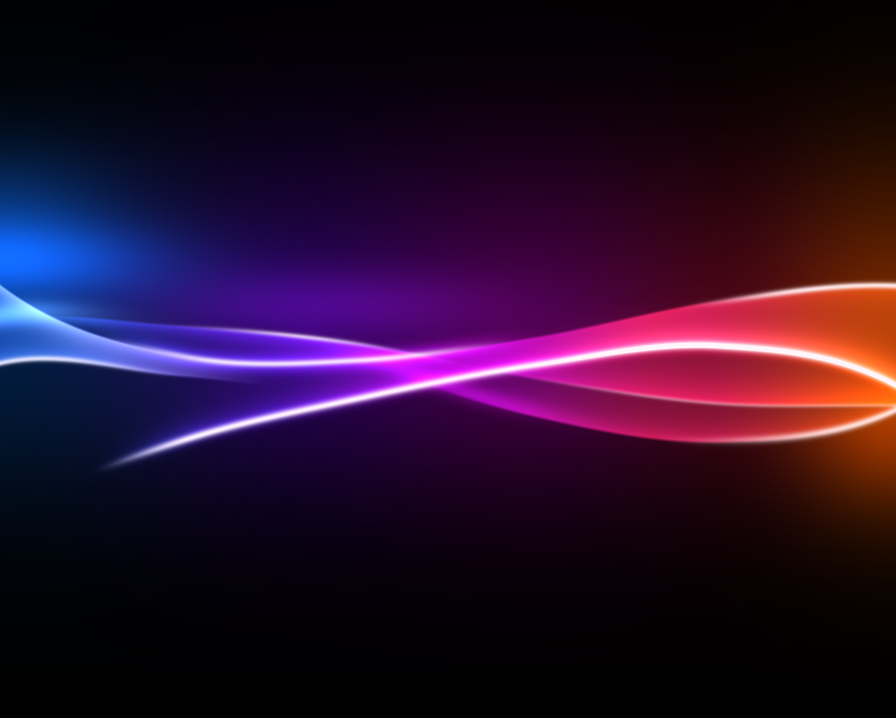
Write a WebGL 1 fragment shader that draws this background.

```glsl
precision highp float;
// Glowing silk ribbons crossing a dark field, from blue through violet to orange.
uniform vec2 u_resolution;

// Catmull-Rom weights for four knots at once
vec4 knotWeight(vec4 t) {
  t = abs(t);
  vec4 near = 1.0 + t * t * (1.5 * t - 2.5);
  vec4 far = 2.0 + t * (-4.0 + t * (2.5 - 0.5 * t));
  return mix(mix(near, far, step(1.0, t)), vec4(0.0), step(2.0, t));
}

// Height of a smooth curve through eight knots from x = -0.2 to x = 1.2
float curve(float x, vec4 a, vec4 b) {
  vec4 t = x * 5.0 + 1.0 - vec4(0.0, 1.0, 2.0, 3.0);
  return dot(a, knotWeight(t)) + dot(b, knotWeight(t - 4.0));
}

float inside(float d) {
  return smoothstep(-0.003, 0.003, d);
}

// Light with one crisp edge and one soft side
float sheet(float d, float width) {
  return inside(d) * exp(-max(d, 0.0) / width);
}

float bell(float d, float width) {
  return exp(-d * d / (width * width));
}

vec3 backdropColor(float x) {
  vec3 c = mix(vec3(0.01, 0.11, 0.25), vec3(0.15, 0.01, 0.34), smoothstep(0.0, 0.36, x));
  c = mix(c, vec3(0.27, 0.0, 0.27), smoothstep(0.3, 0.6, x));
  c = mix(c, vec3(0.28, 0.02, 0.08), smoothstep(0.58, 0.84, x));
  return mix(c, vec3(0.42, 0.14, 0.0), smoothstep(0.8, 1.0, x));
}

vec3 ribbonColor(float x) {
  vec3 c = mix(vec3(0.12, 0.36, 0.86), vec3(0.34, 0.16, 0.88), smoothstep(0.02, 0.28, x));
  c = mix(c, vec3(0.64, 0.04, 0.72), smoothstep(0.25, 0.53, x));
  c = mix(c, vec3(0.86, 0.12, 0.36), smoothstep(0.52, 0.76, x));
  return mix(c, vec3(0.95, 0.34, 0.06), smoothstep(0.76, 1.0, x));
}

void main() {
  vec2 p = gl_FragCoord.xy / u_resolution;
  float x = p.x;
  vec3 tint = ribbonColor(x);

  // Signed heights above the five ribbon edges
  float crest = p.y - curve(x, vec4(0.886, 0.604, 0.505, 0.498), vec4(0.531, 0.581, 0.604, 0.56));
  float hem = p.y - curve(x, vec4(0.362, 0.492, 0.476, 0.45), vec4(0.438, 0.43, 0.43, 0.43));
  float beam = p.y - curve(x, vec4(0.132, 0.283, 0.383, 0.443), vec4(0.49, 0.516, 0.461, 0.251));
  float thread = p.y - curve(x, vec4(0.476, 0.555, 0.546, 0.521), vec4(0.472, 0.438, 0.435, 0.43));
  float keel = p.y - curve(x, vec4(0.65, 0.65, 0.6, 0.498), vec4(0.419, 0.384, 0.427, 0.609));

  // Backdrop fading to black above and below, with soft side glows
  float rise = p.y - 0.54;
  vec3 col = backdropColor(x) * bell(rise, rise > 0.0 ? 0.25 : 0.24);
  col += vec3(0.05, 0.26, 0.66) * bell(x, 0.17) * bell(p.y - 0.635, 0.055);
  col += vec3(0.02, 0.13, 0.3) * bell(x, 0.13) * bell(p.y - 0.7, 0.09);
  col += vec3(0.15, 0.02, 0.24) * bell(x - 0.36, 0.2) * bell(p.y - 0.575, 0.05);
  col += vec3(0.36, 0.13, 0.0) * bell(x - 1.0, 0.1) * bell(p.y - 0.42, 0.12);

  // Left ribbon
  float leftFade = 1.0 - smoothstep(0.08, 0.32, x);
  float leftFill = inside(-crest) * inside(hem) * leftFade;
  col = mix(col, tint, leftFill * (0.55 + 0.45 * exp(-hem / 0.03)));
  col += vec3(0.5, 0.48, 0.4) * leftFill * (sheet(-crest, 0.02) + 0.5 * sheet(hem, 0.01));

  // Right upper ribbon
  float rightFade = smoothstep(0.42, 0.72, x);
  float upperFill = inside(-crest) * inside(beam);
  col = mix(col, tint * 0.74, upperFill * rightFade * 0.85);
  col += tint * upperFill * smoothstep(0.3, 0.55, x) * (0.3 * sheet(-crest, 0.025) + 0.3 * sheet(beam, 0.03));

  // Right lower ribbon, brighter above the thread
  float lowerFill = inside(-beam) * inside(keel) * smoothstep(0.46, 0.62, x);
  col = mix(col, tint * 0.6, lowerFill * 0.75);
  col += tint * lowerFill * 0.55 * sheet(thread, 0.04);
  col += tint * inside(-beam) * sheet(keel, 0.025) * smoothstep(0.4, 0.6, x) * 0.5;

  // Violet veils where the ribbons cross
  float crossing = bell(x - 0.43, 0.16);
  col += tint * crossing * inside(-thread) * inside(crest) * 0.4;
  col += tint * crossing * inside(-crest) * inside(beam) * 0.22;
  col += tint * bell(x - 0.5, 0.1) * bell(keel - 0.008, 0.014) * 0.4;

  // Coloured halos along the edges
  float beamFade = smoothstep(0.1, 0.22, x);
  col += tint * beamFade * (0.75 * sheet(beam, 0.018) + 0.35 * bell(beam, 0.009));
  col += tint * smoothstep(0.1, 0.2, x) * (1.0 - smoothstep(0.45, 0.62, x)) * 0.6 * bell(crest, 0.013);
  col += tint * smoothstep(0.02, 0.12, x) * (1.0 - smoothstep(0.4, 0.55, x)) * 0.5 * sheet(-thread, 0.015);
  col += vec3(0.25, 0.4, 0.6) * bell(x, 0.1) * bell(thread - 0.006, 0.016);

  // White-hot cores
  float core = beamFade * bell(beam - 0.002, 0.0055);
  core += 0.5 * smoothstep(0.55, 0.75, x) * sheet(beam, 0.012);
  core += 0.9 * smoothstep(0.1, 0.25, x) * (1.0 - smoothstep(0.42, 0.58, x)) * bell(crest, 0.0045);
  core += 0.9 * smoothstep(0.75, 0.9, x) * bell(crest + 0.002, 0.0045);
  core += 0.75 * bell(x - 0.34, 0.09) * bell(thread, 0.0035);
  core += 0.35 * smoothstep(0.55, 0.75, x) * bell(thread, 0.003);
  core += 0.8 * (1.0 - smoothstep(0.05, 0.22, x)) * bell(hem - 0.002, 0.004);
  core += 0.85 * smoothstep(0.72, 0.96, x) * bell(keel - 0.002, 0.0055);
  col = mix(col, vec3(1.0, 0.96, 0.98), clamp(core, 0.0, 1.0));

  gl_FragColor = vec4(clamp(col, 0.0, 1.0), 1.0);
}
```
